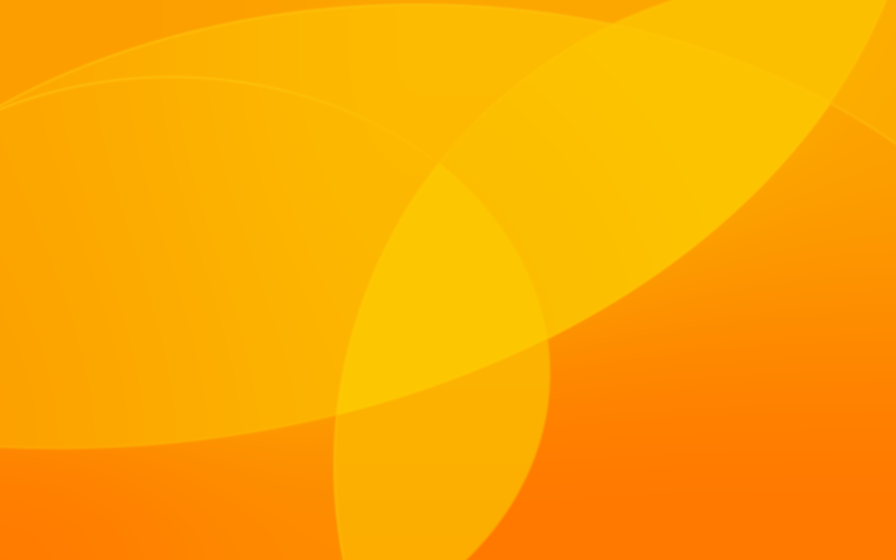
Reproduce this background procedurally as a WebGL 1 fragment shader.

```glsl
precision highp float;

uniform vec2 u_resolution;

// Ellipses as centre and radii, in units of the canvas height
const vec2 BOWL_CENTER = vec2(0.104, 1.321);
const vec2 BOWL_RADII = vec2(1.544, 1.123);
const vec2 DOME_CENTER = vec2(0.746, 0.160);
const vec2 DOME_RADII = vec2(1.200, 0.833);
const vec2 DISC_CENTER = vec2(1.469, 0.169);
const vec2 DISC_RADII = vec2(0.873, 0.873);
const vec2 OVAL_CENTER = vec2(0.306, 0.333);
const vec2 OVAL_RADII = vec2(0.676, 0.531);

// Warmth runs from deep orange to yellow and sets the green channel
const float GROUND_LOW = 0.470;
const float GROUND_HIGH = 0.620;
const float GROUND_GLOW = 0.030;
const float SHEET_LEFT = 0.635;
const float SHEET_RIGHT = 0.718;
const float LENS_WARMTH = 0.685;
const float BRIGHT_NEAR = 0.743;
const float BRIGHT_FAR = 0.765;
const float BRIGHT_OVERLAP = 0.780;

const float EDGE_SOFTNESS = 0.0040;
const float RIM_WIDTH = 0.0030;
const vec3 RIM_COLOR = vec3(1.0, 0.79, 0.06);

// Approximate signed distance, negative inside
float ellipseDistance(vec2 p, vec2 center, vec2 radii) {
    vec2 q = (p - center) / radii;
    float k = length(q);
    return k * (k - 1.0) / max(length(q / radii), 0.0001);
}

float cover(float d) {
    float w = max(EDGE_SOFTNESS, 0.75 / u_resolution.y);
    return 1.0 - smoothstep(-w, w, d);
}

float rim(float d) {
    float w = max(RIM_WIDTH, 0.8 / u_resolution.y);
    float t = (d + 0.5 * w) / w;
    return exp(-t * t);
}

void main() {
    vec2 p = gl_FragCoord.xy / u_resolution.y;

    float bowlDist = ellipseDistance(p, BOWL_CENTER, BOWL_RADII);
    float domeDist = ellipseDistance(p, DOME_CENTER, DOME_RADII);
    float discDist = ellipseDistance(p, DISC_CENTER, DISC_RADII);
    float ovalDist = ellipseDistance(p, OVAL_CENTER, OVAL_RADII);
    float bowl = cover(bowlDist);
    float dome = cover(domeDist);
    float disc = cover(discDist);
    float oval = cover(ovalDist);

    // Ground: orange deepening downwards, glowing below the bowl
    float warmth = mix(GROUND_LOW, GROUND_HIGH, smoothstep(0.03, 0.8, p.y));
    warmth += GROUND_GLOW * exp(-max(bowlDist, 0.0) / 0.1) * (1.0 - bowl);
    warmth += oval * mix(0.01, 0.07, smoothstep(0.0, 0.6, p.x)) * (1.0 - bowl);
    warmth += 0.035 * (1.0 - dome) * smoothstep(0.2, 0.9, p.x);

    // Amber sheet where bowl and dome overlap
    float sheet = mix(SHEET_LEFT, SHEET_RIGHT, smoothstep(-0.15, 0.75, p.x));
    sheet += 0.02 * (smoothstep(0.2, 0.9, p.y) - 0.5);
    warmth = mix(warmth, sheet, bowl * dome);

    // Lens where oval and disc cross
    float lens = LENS_WARMTH + 0.06 * (p.y - 0.12);
    warmth = mix(warmth, lens, oval * disc * (1.0 - bowl));

    // Bright yellow crossing of bowl and disc
    float bright = mix(BRIGHT_NEAR, BRIGHT_FAR, smoothstep(0.0, 0.4, ovalDist));
    bright -= 0.015 * (1.0 - dome);
    bright = mix(bright, BRIGHT_OVERLAP, oval);
    warmth = mix(warmth, bright, bowl * disc);

    vec3 color = vec3(mix(1.0, 0.99, smoothstep(0.48, 0.6, warmth)), warmth, 0.0);

    // Thin, faint highlights along the arcs
    float glow = 0.38 * rim(domeDist) * (1.0 - 0.5 * disc * bowl);
    glow = max(glow, 0.45 * rim(ovalDist) * (1.0 - smoothstep(0.4, 0.95, p.x)) * bowl);
    glow = max(glow, 0.28 * rim(discDist) * (1.0 - 0.6 * smoothstep(0.2, 0.5, p.y)));
    glow = max(glow, 0.14 * rim(bowlDist));
    color = mix(color, max(color, RIM_COLOR), glow);

    gl_FragColor = vec4(color, 1.0);
}
```
